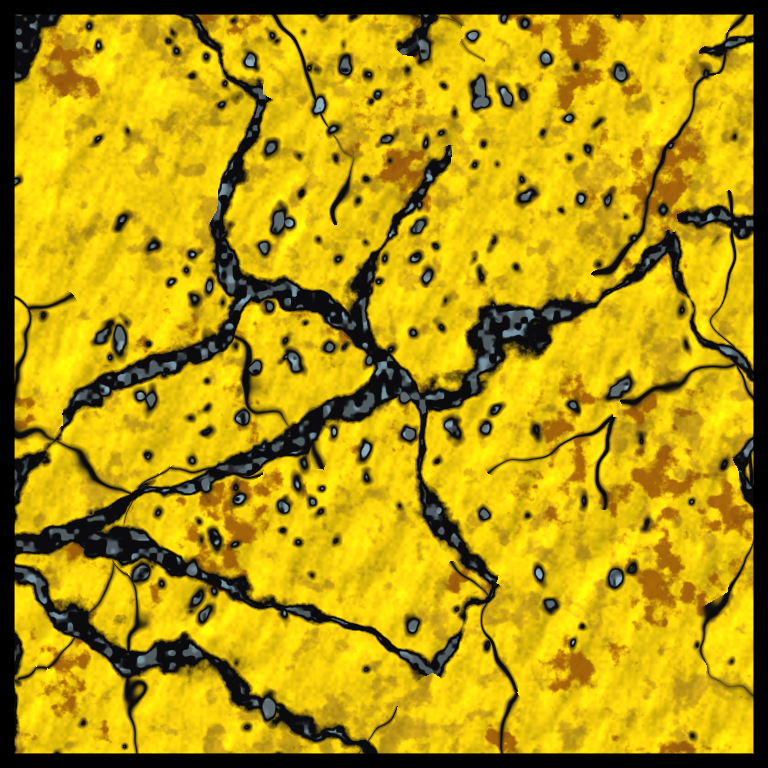
This texture is drawn by a WebGL 2 fragment shader. Its source:

```glsl
#version 300 es
precision highp float;
// Cracked yellow paint flaking off dark stone, inside a black frame.

uniform vec2 u_resolution;
out vec4 fragColor;

const vec3 PAINT = vec3(0.98, 0.825, 0.04);
const vec3 OCHRE = vec3(0.72, 0.57, 0.09);
const vec3 RUST = vec3(0.56, 0.29, 0.04);
const vec3 BROWN = vec3(0.24, 0.18, 0.06);
const vec3 BLACK = vec3(0.045, 0.045, 0.055);
const vec3 STONE = vec3(0.37, 0.42, 0.44);
const vec3 PALE_STONE = vec3(0.56, 0.69, 0.75);

const float FRAME = 0.019;         // frame width
const float SOFTNESS = 0.0013;     // half width of feature edges
const float CRACK_SCALE = 3.5;     // large plates per canvas side
const float CRACK_KEEP = 0.66;     // share of plate borders that opened
const vec2 HAIR_SCALE = vec2(6.5, 4.0);
const float HAIR_KEEP = 0.34;
const float CHIP_SCALE = 27.0;     // chip grid cells per canvas side
const vec2 SEED = vec2(13.7, 5.2);

float hash(vec2 p) {
  vec3 q = fract(p.xyx * 0.1031);
  q += dot(q, q.yzx + 33.33);
  return fract((q.x + q.y) * q.z);
}

vec2 hash2(vec2 p) {
  return vec2(hash(p), hash(p + 71.3));
}

float noise(vec2 p) {
  vec2 i = floor(p), f = fract(p);
  f = f * f * (3.0 - 2.0 * f);
  return mix(mix(hash(i), hash(i + vec2(1, 0)), f.x),
             mix(hash(i + vec2(0, 1)), hash(i + vec2(1, 1)), f.x), f.y);
}

float fbm(vec2 p) {
  float sum = 0.0, amp = 0.533;
  for (int i = 0; i < 4; i++) {
    sum += amp * noise(p);
    p = mat2(1.6, 1.2, -1.2, 1.6) * p + 9.1;
    amp *= 0.5;
  }
  return sum;
}

// Distance to the closest Voronoi border (x) and a random value per border (y).
vec2 voronoiBorder(vec2 p) {
  vec2 cell = floor(p), f = fract(p), home = vec2(0), toHome = vec2(9);
  for (int y = -1; y <= 1; y++)
    for (int x = -1; x <= 1; x++) {
      vec2 g = vec2(x, y), r = g + hash2(cell + g) - f;
      if (dot(r, r) < dot(toHome, toHome)) { toHome = r; home = g; }
    }
  vec2 best = vec2(9, 0);
  for (int y = -2; y <= 2; y++)
    for (int x = -2; x <= 2; x++) {
      vec2 g = home + vec2(x, y), r = g + hash2(cell + g) - f, across = r - toHome;
      if (dot(across, across) < 1e-4) continue;
      float d = dot(0.5 * (r + toHome), normalize(across));
      if (d < best.x) best = vec2(d, hash(2.0 * cell + g + home + 40.0));
    }
  return best;
}

// Signed distance to scattered slanted flakes, gathered in clusters.
float chips(vec2 p) {
  vec2 q = p * CHIP_SCALE, cell = floor(q);
  float best = 1.0;
  for (int y = -1; y <= 1; y++)
    for (int x = -1; x <= 1; x++) {
      vec2 id = cell + vec2(x, y);
      float density = smoothstep(0.3, 0.72, noise(id * 0.13 + 3.0));
      if (hash(id + 17.0) > 0.1 + 0.55 * density) continue;
      vec2 r = (q - id - hash2(id + 5.0)) / CHIP_SCALE;
      float size = mix(0.0022, 0.0105, pow(hash(id + 29.0), 3.5));
      float turn = 1.5 * (hash(id + 47.0) - 0.35);
      r = mat2(cos(turn), sin(turn), -sin(turn), cos(turn)) * r;
      r.y *= mix(0.45, 0.95, hash(id + 61.0));
      best = min(best, length(r) - size);
    }
  return best + 0.006 * (noise(p * 110.0) - 0.5);
}

void main() {
  vec2 uv = gl_FragCoord.xy / u_resolution;
  vec2 p = uv + SEED;
  float soft = max(SOFTNESS, 0.7 / min(u_resolution.x, u_resolution.y));
  vec2 warp = vec2(fbm(p * 6.0), fbm(p * 6.0 + 31.0)) - 0.5;
  vec2 jitter = vec2(noise(p * 36.0), noise(p * 36.0 + 57.0)) - 0.5;
  vec2 bent = p + 0.14 * warp + 0.014 * jitter;

  // Wide cracks, hairlines and chips
  vec2 border = voronoiBorder(bent * CRACK_SCALE);
  float width = border.y < CRACK_KEEP ? mix(0.001, 0.021, noise(p * 10.0)) : -0.05;
  float crack = border.x / CRACK_SCALE - width + 0.016 * (fbm(p * 55.0) - 0.5);
  vec2 hair = voronoiBorder(bent * HAIR_SCALE + 20.0);
  float hairWidth = hair.y < HAIR_KEEP ? 0.0045 * (noise(p * 14.0 + 8.0) - 0.2) : -0.05;
  float hairline = hair.x / HAIR_SCALE.x - hairWidth;
  float chip = chips(p);
  float hole = min(crack, chip);

  // Paint: mottling, slanted relief, rust
  vec2 grain = mat2(1.0, 0.35, -0.35, 1.0) * p * vec2(26.0, 11.0);
  float relief = fbm(grain) - fbm(grain + vec2(0.22, -0.14));
  float mottle = fbm(p * 48.0) + 0.55 * (fbm(p * 5.0 + 12.0) - 0.5);
  vec3 color = mix(PAINT, OCHRE, 0.85 * smoothstep(0.53, 0.78, mottle));
  color *= 1.0 + 0.75 * relief + 0.12 * (noise(p * 210.0) - 0.5);
  float stain = fbm(p * 9.0 + 44.0) + 0.6 * (fbm(p * 62.0 + 7.0) - 0.5);
  color = mix(color, RUST, 0.8 * smoothstep(0.66, 0.82, stain));

  // Dirty rims, then the exposed dark stone
  color = mix(color, BROWN, 0.75 * smoothstep(0.0055, 0.0, min(hole, hairline + 0.001)));
  color = mix(color, BLACK, smoothstep(soft, -soft, min(hole, hairline)));
  float glint = noise(p * 120.0 + 3.0);
  float crackStone = smoothstep(-0.003, -0.007, crack) * smoothstep(0.46, 0.72, glint);
  float chipStone = smoothstep(-0.0015, -0.004, chip) * smoothstep(0.1, 0.4, glint);
  vec3 stone = mix(STONE, PALE_STONE, smoothstep(0.5, 0.9, noise(p * 85.0 + 19.0)));
  color = mix(color, stone, max(0.85 * crackStone, chipStone));

  // Frame
  vec2 inset = min(uv, 1.0 - uv);
  color *= smoothstep(FRAME - soft, FRAME + soft, min(inset.x, inset.y));
  fragColor = vec4(clamp(color, 0.0, 1.0), 1.0);
}
```
